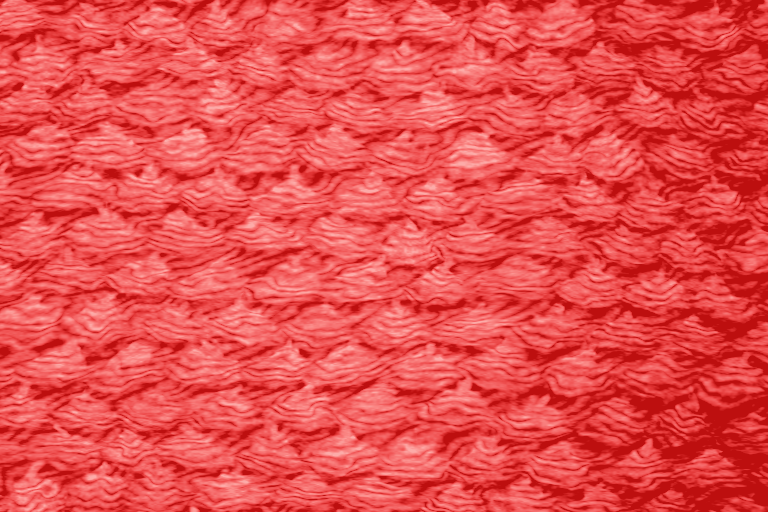
Give the GLSL for this texture, as a Shadertoy shader.

```glsl
const vec2 REPEATS = vec2(10.7, 12.0);   // tufts across, rows up
const float CELL_ASPECT = 1.7;           // cell width over height
const float JITTER = 0.16;
const float STRANDS = 5.2;               // yarn strands per row height
const float EDGE = 0.09;                 // softness of the tuft outline
const float GROOVE = 0.48;
const float SHADOW = 0.27;
const float FUZZ = 0.30;
const vec2 LIGHT_CENTRE = vec2(0.40, 0.56);
const float PI = 3.14159;
const vec3 YARN[6] = vec3[6](
    vec3(0.74, 0.06, 0.06), vec3(0.88, 0.20, 0.20), vec3(0.94, 0.32, 0.32),
    vec3(0.96, 0.42, 0.42), vec3(0.98, 0.53, 0.52), vec3(0.99, 0.67, 0.66));

float hash(vec2 p) {
    vec3 h = fract(vec3(p.xyx) * 0.1031);
    h += dot(h, h.yzx + 33.33);
    return fract((h.x + h.y) * h.z);
}

float noise(vec2 p) {
    vec2 i = floor(p), f = fract(p);
    f = f * f * (3.0 - 2.0 * f);
    return mix(mix(hash(i), hash(i + vec2(1, 0)), f.x),
               mix(hash(i + vec2(0, 1)), hash(i + vec2(1, 1)), f.x), f.y);
}

float segment(vec2 p, vec2 a, vec2 b) {
    vec2 d = b - a;
    return length(p - a - d * clamp(dot(p - a, d) / dot(d, d), 0.0, 1.0));
}

// Rounded yarn profile with a dark groove at each whole number
float strand(float s) {
    return abs(sin(PI * s)) - 0.64;
}

// Colour of the yarn from deep shade (0) to highlight (1)
vec3 yarnColour(float tone) {
    float level = clamp(tone, 0.0, 1.0) * 5.0;
    vec3 colour = YARN[0];
    for (int i = 1; i < 6; i++)
        colour = mix(colour, YARN[i], clamp(level - float(i - 1), 0.0, 1.0));
    return colour;
}

// Shaded, twisted cords in the gaps between tufts
float gapTone(vec2 p) {
    float wobble = 1.4 * noise(p * vec2(3.0, 4.0));
    float patches = noise(p * vec2(4.0, 6.0) + 17.0);
    return 0.27 + 0.45 * strand(p.y * 3.4 - p.x * 3.0 + wobble)
         + 0.36 * (patches - 0.5);
}

// Lays one mound of sagging strands over the tone so far
float addTuft(float tone, vec2 q, vec2 id) {
    float seed = hash(id + 71.0);
    float lean = (hash(id + 29.0) - 0.5) * 0.3;
    q.x -= lean * (q.y + 0.4) * 0.5;
    q += 0.10 * (vec2(noise(q * 5.0 + id * 3.0), noise(q * 6.0 + id * 9.0)) - 0.5);
    float side = abs(q.x) / 0.60;
    float base = -0.50 + 0.30 * side * side + lean * q.x;
    float crown = -0.20 + 0.74 * pow(max(1.0 - side, 0.0), 0.95);
    crown += 0.24 * (noise(q * 8.0 + id * 7.0) - 0.5);

    // Shadow cast beneath the base
    float below = base - q.y;
    float shade = smoothstep(-0.07, 0.03, below) * smoothstep(0.28, 0.02, below);
    tone -= SHADOW * shade * smoothstep(1.0, 0.6, side);

    // Strands fan out from the sides and sag in the middle
    float cover = smoothstep(-EDGE, EDGE, q.y - base)
                * smoothstep(-EDGE, EDGE, crown - q.y)
                * smoothstep(1.0, 0.82, side);
    float sag = 0.70 * q.x * q.x + (seed - 0.5) * 0.6 * q.x;
    float waver = 1.3 * noise(q * vec2(4.0, 3.0) + id * 5.0);
    float depth = 0.35 + 1.1 * noise(q * vec2(5.0, 7.0) + id * 19.0);
    float yarn = depth * strand((q.y - sag) * STRANDS + waver + seed * 3.0);
    float rise = clamp((q.y - base) / 0.95, 0.0, 1.0);
    float body = 0.41 + 0.26 * rise - 0.14 * side * side
               + GROOVE * yarn + 0.16 * (seed - 0.5);
    body += 0.34 * (noise(q * vec2(5.0, 11.0) + id * 13.0) - 0.5);
    tone = mix(tone, body, cover);

    // Short upright stitch at the peak, lost in the yarn on some tufts
    vec2 s = q * vec2(CELL_ASPECT, 1.0);
    float height = 0.44 + 0.16 * hash(id + 5.0);
    float stitch = segment(s, vec2(0.02, 0.36), vec2(0.02 + lean, height));
    float show = 0.25 + 0.65 * hash(id + 83.0);
    tone -= 0.16 * show * smoothstep(0.24, 0.10, stitch);
    return mix(tone, 0.64 + 0.2 * seed, show * smoothstep(0.14, 0.03, stitch));
}

void mainImage(out vec4 fragColor, in vec2 fragCoord) {
    vec2 uv = fragCoord / iResolution.xy;

    // Gentle pull of the cloth
    vec2 p = uv * REPEATS;
    p.x += 0.20 * sin(uv.y * 5.0 + uv.x * 3.0);
    p.y += 0.55 * uv.x * uv.x * (1.2 - uv.y);
    p += 0.30 * (vec2(noise(p * 0.8), noise(p * 0.8 + 40.0)) - 0.5);

    // Staggered rows, drawn from the top down
    float tone = gapTone(p);
    for (int j = 1; j >= -1; j--) {
        float row = floor(p.y) + float(j);
        float stagger = 0.5 * mod(row, 2.0);
        for (int i = -1; i <= 1; i++) {
            vec2 id = vec2(floor(p.x - stagger) + float(i), row);
            vec2 shift = vec2(hash(id + 11.0), hash(id + 53.0)) - 0.5;
            vec2 centre = id + vec2(0.5 + stagger, 0.5) + JITTER * shift;
            tone = addTuft(tone, p - centre, id);
        }
    }

    // Wool fibres, then light fading toward the right and the corners
    tone += FUZZ * (noise(p * vec2(12.0, 19.0)) - 0.5);
    tone += 0.6 * FUZZ * (noise(p * vec2(24.0, 36.0) + 9.0) - 0.5);
    vec2 away = (uv - LIGHT_CENTRE) * vec2(1.1, 0.8);
    tone += 0.13 - 0.50 * dot(away, away) - 0.12 * smoothstep(0.55, 1.0, uv.x);
    tone -= 0.10 * smoothstep(0.5, 1.0, uv.x) * smoothstep(0.5, 0.0, uv.y);
    fragColor = vec4(yarnColour(tone), 1.0);
}
```
